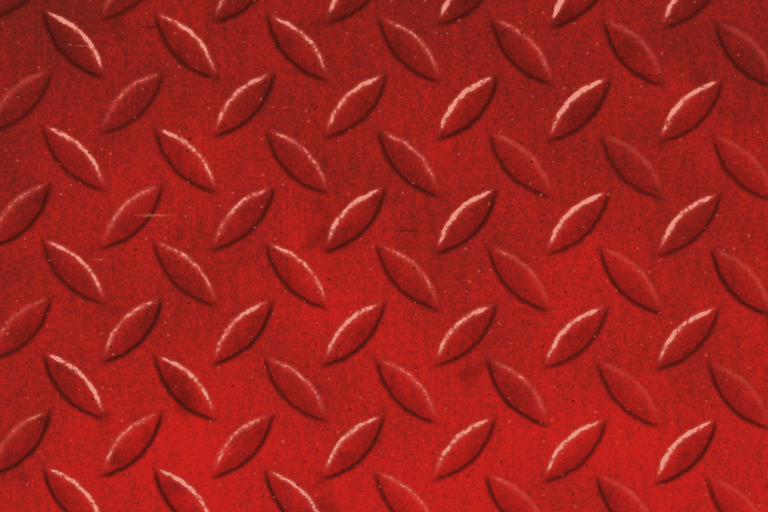
A WebGL 2 fragment shader for this texture:

```glsl
#version 300 es
precision highp float;

uniform vec2 u_resolution;
out vec4 outColor;

// Lengths are fractions of the canvas height
#define PITCH vec2(0.2187, 0.2222)
#define FIRST_BAR vec2(0.1465, 0.914)
#define HALF_LENGTH 0.088
#define HALF_WIDTH 0.0300
#define TILT 0.015
#define TAPER 0.003
#define DULL_RED vec3(0.49, 0.125, 0.10)
#define BRIGHT_RED vec3(0.76, 0.13, 0.11)
#define SHADOW_RED vec3(0.27, 0.075, 0.06)
#define GLOW_RED vec3(0.78, 0.32, 0.27)
#define PALE_PINK vec3(0.91, 0.58, 0.51)
#define WEAR 1.0

float hash(vec2 p) {
    return fract(sin(dot(p, vec2(127.1, 311.7))) * 43758.5);
}

// Gradient noise, roughly -0.7 to 0.7
float corner(vec2 cell, vec2 offset, vec2 f) {
    float angle = 6.2832 * hash(cell + offset);
    return dot(vec2(cos(angle), sin(angle)), f - offset);
}

float noise(vec2 p) {
    vec2 cell = floor(p), f = fract(p);
    vec2 s = f * f * f * (f * (f * 6.0 - 15.0) + 10.0);
    float low = mix(corner(cell, vec2(0, 0), f), corner(cell, vec2(1, 0), f), s.x);
    float high = mix(corner(cell, vec2(0, 1), f), corner(cell, vec2(1, 1), f), s.x);
    return mix(low, high, s.y);
}

float fbm(vec2 p) {
    float sum = 0.0, amp = 0.6;
    for (int i = 0; i < 4; i++) {
        sum += amp * noise(p);
        p = p * 2.1 + 17.3;
        amp *= 0.55;
    }
    return sum;
}

float bell(float x, float width) {
    return exp(-x * x / (width * width));
}

// Pointed bar along x: the overlap of two circles
float barDistance(vec2 p) {
    float radius = (HALF_LENGTH * HALF_LENGTH + HALF_WIDTH * HALF_WIDTH) / (2.0 * HALF_WIDTH);
    return length(vec2(p.x, abs(p.y) + radius - HALF_WIDTH)) - radius;
}

// Painted plate: brighter toward the bottom, stained and grainy
vec3 paint(vec2 p) {
    float tone = 0.90 - 0.62 * p.y + 0.60 * WEAR * fbm(p * 4.0);
    tone -= 0.25 * (1.0 - smoothstep(0.0, 0.35, p.x));
    tone += 0.22 * noise(p * vec2(60.0, 14.0));
    tone += 0.30 * noise(p * 75.0) + 0.55 * noise(p * 165.0);
    vec3 color = mix(DULL_RED, BRIGHT_RED, clamp(tone, -0.2, 1.1));
    float stain = smoothstep(0.2, 0.6, fbm(p * 7.0 + 31.0));
    return mix(color, SHADOW_RED, 0.4 * WEAR * stain);
}

// One raised bar per cell; side +1 leans right, -1 leans left
vec3 addBar(vec3 color, vec2 p, vec2 grid, float side, float aa) {
    vec2 id = round(grid);
    float variety = hash(id + 9.0 * side);
    vec2 f = (grid - id) * PITCH * vec2(side, 1.0);
    float turn = 0.80 + 0.05 * (variety - 0.5);
    vec2 axis = vec2(cos(turn), sin(turn));
    vec2 q = vec2(dot(f, axis), dot(f, vec2(-axis.y, axis.x)));
    float d = barDistance(q) + 0.0025 * noise(p * 50.0);
    float inside = 1.0 - smoothstep(-aa, aa, d);

    // Rounded top, worn differently on each bar
    float slope = smoothstep(-HALF_WIDTH, HALF_WIDTH, q.y);
    float grime = smoothstep(-0.1, 0.5, fbm(p * 16.0 + 5.0)) * variety;
    vec3 body = color * mix(0.84, 1.05, slope);
    body = mix(body, SHADOW_RED, 0.4 * WEAR * grime);
    color = mix(color, body, inside);

    // Crisp shaded lower edge and faint crease above
    float below = 1.0 - smoothstep(-0.014, 0.002, q.y);
    float shade = bell(d, d > 0.0 ? 0.0055 : 0.0040) * mix(0.08, 0.85, below);
    color = mix(color, SHADOW_RED, shade * (0.75 + 0.25 * variety));

    // Lit upper edge: the lamp hangs above, left of the middle
    float lit = clamp(0.74 + 0.55 * side * (p.x - 0.55), 0.30, 1.05);
    float crest = d + (side > 0.0 ? 0.0070 : 0.0060);
    float rim = bell(crest, crest > 0.0 ? 0.0052 : (side > 0.0 ? 0.0072 : 0.0060));
    rim *= smoothstep(-0.003, 0.009, q.y) * smoothstep(-0.10, -0.04, q.x);
    rim *= lit * (0.85 + 0.35 * variety);
    rim *= 1.0 + WEAR * (0.8 * fbm(p * 40.0) + 0.5 * noise(p * 150.0));
    color = mix(color, GLOW_RED, clamp(rim * 1.15, 0.0, 1.0));
    return mix(color, PALE_PINK, smoothstep(0.42, 1.0, rim));
}

// Scattered chips, then a few long scratches
vec3 addMarks(vec3 color, vec2 p, float aa) {
    for (int i = 0; i < 2; i++) {
        float layer = float(i);
        vec2 size = mix(vec2(0.021), vec2(0.12, 0.03), layer);
        vec2 g = p / size, id = floor(g) + 50.0 * layer;
        float pick = hash(id + 3.7);
        vec2 center = 0.3 + 0.4 * vec2(hash(id + 1.3), hash(id + 8.1));
        vec2 f = (fract(g) - center) * size;
        f += 0.0025 * noise(p * 90.0);
        f.x *= mix(1.0, 0.09, layer);
        float radius = mix(0.0008, 0.0026, pow(hash(id + 5.9), 2.0));
        float mark = 1.0 - smoothstep(radius - aa, radius + aa, length(f));
        float rare = step(mix(0.72, 0.988, layer), pick);
        vec3 tint = hash(id + 2.2) > 0.45 ? vec3(0.78, 0.42, 0.31) : SHADOW_RED;
        color = mix(color, tint, 0.6 * WEAR * mark * rare);
    }
    return color;
}

void main() {
    vec2 p = gl_FragCoord.xy / u_resolution.y;
    float aa = 1.0 / u_resolution.y;

    // Slightly tilted and tapered lattice
    vec2 grid = (p - FIRST_BAR + vec2(0.0, TILT * (p.x - FIRST_BAR.x))) / PITCH;
    grid.x *= 1.0 - TAPER * grid.y;

    vec3 color = paint(p);
    color = addBar(color, p, grid, -1.0, aa);
    color = addBar(color, p, grid - 0.5, 1.0, aa);
    outColor = vec4(addMarks(color, p, aa), 1.0);
}
```
